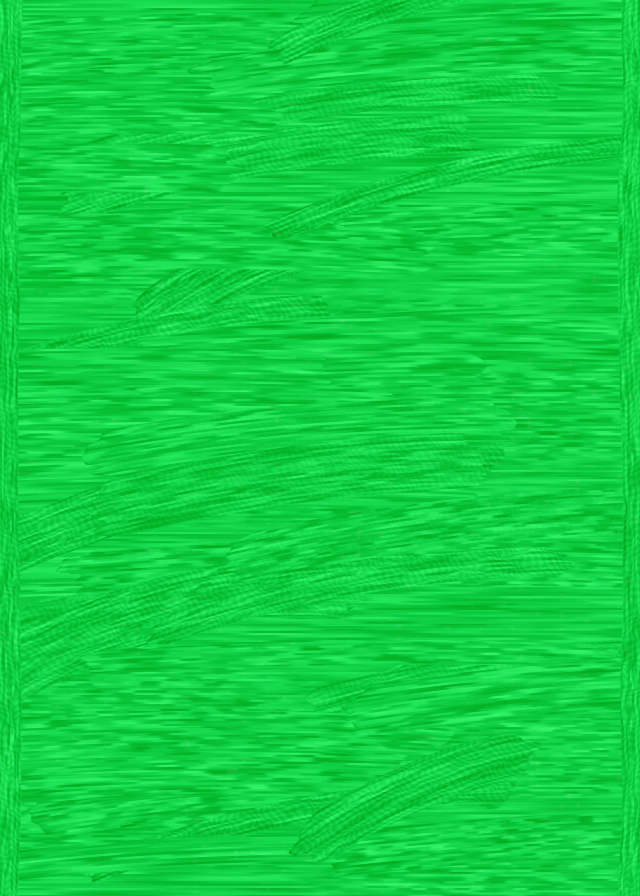
Write a WebGL 2 fragment shader that draws this texture.

```glsl
#version 300 es
precision highp float;
// Thick green paint: layered, gently rising brush strokes with fine bristle streaks.
uniform vec2 u_resolution;
out vec4 fragColor;

const int STROKE_COUNT = 46;
const float MEAN_GREEN = 0.816;
const float CONTRAST = 0.33;

float hash(vec2 p) {
    vec3 q = fract(vec3(p.xyx) * 0.1031);
    q += dot(q, q.yzx + 33.33);
    return fract((q.x + q.y) * q.z);
}

float noise(vec2 p) {
    vec2 cell = floor(p);
    vec2 f = fract(p);
    f = f * f * (3.0 - 2.0 * f);
    float low = mix(hash(cell), hash(cell + vec2(1.0, 0.0)), f.x);
    float high = mix(hash(cell + vec2(0.0, 1.0)), hash(cell + vec2(1.0)), f.x);
    return mix(low, high, f.y);
}

vec2 rotate(vec2 p, float angle) {
    float c = cos(angle), s = sin(angle);
    return vec2(c * p.x + s * p.y, c * p.y - s * p.x);
}

// One row of dashes, each row shifted and stretched on its own.
float dashRow(float x, float row) {
    float stretch = mix(0.6, 1.6, hash(vec2(row, 5.3)));
    float place = x * stretch + 90.0 * hash(vec2(row, 2.1));
    float index = floor(place);
    float blend = smoothstep(0.25, 0.75, fract(place));
    return mix(hash(vec2(index, row)), hash(vec2(index + 1.0, row)), blend);
}

// Crisp dashes stacked in thin rows.
float dashes(vec2 p) {
    float row = floor(p.y);
    float blend = smoothstep(0.25, 0.75, fract(p.y));
    return mix(dashRow(p.x, row), dashRow(p.x, row + 1.0), blend);
}

// Signed streak height around zero; x runs along the stroke, y across it.
float bristles(vec2 p, float density, float seed) {
    vec2 q = p + vec2(7.0 + seed * 3.7, 5.0 + seed * 1.3);
    float fine = dashes(q * vec2(density, 390.0));
    float medium = dashes(q * vec2(density * 0.6, 215.0) + 19.0);
    float broad = noise(q * vec2(5.0, 60.0) + 43.0);
    return fine * 0.58 + medium * 0.3 + broad * 0.09 - 0.485;
}

// Slanted notches that give steep strokes a ropy surface.
float ropeRipple(vec2 p, float seed) {
    float wobble = noise(p * vec2(60.0, 150.0) + seed * 11.0);
    float notch = sin(6.2832 * (p.x * 130.0 + p.y * 75.0 + wobble * 1.6));
    float furrow = sin(6.2832 * (p.y * 165.0 + wobble * 0.9));
    return notch * 0.08 + furrow * 0.11;
}

// Distance to a bowed bar with rounded, ragged ends.
float strokeDistance(vec2 p, float halfLength, float halfWidth, float seed) {
    float fray = (noise(vec2(p.y * 160.0, seed * 9.1)) - 0.5) * 0.03;
    float overrun = max(abs(p.x) + fray - halfLength, 0.0);
    return length(vec2(overrun, p.y)) - halfWidth;
}

float cover(float distance, float pixel) {
    return 1.0 - smoothstep(-pixel, pixel, distance);
}

// Horizontal ground alternating between smooth and broken bands.
float groundTone(vec2 p) {
    float rough = smoothstep(0.35, 0.65, noise(vec2(p.x * 1.5, p.y * 13.0)));
    return mix(bristles(p, 14.0, 1.0) * 0.9, bristles(p, 40.0, 2.0), rough);
}

float addStroke(float tone, vec2 p, float aspect, float pixel, float id) {
    float steep = pow(hash(vec2(id, 4.2)), 4.0);
    float angle = 0.01 + 0.5 * steep;
    float halfLength = mix(0.3, 0.11, steep) * mix(0.6, 1.2, hash(vec2(id, 8.5)));
    float halfWidth = mix(0.012, 0.032, hash(vec2(id, 2.9)));
    float row = fract(id * 0.618 + 0.05 * hash(vec2(id, 6.1)));
    vec2 centre = vec2(aspect * hash(vec2(id, 1.7)), row);
    vec2 local = rotate(p - centre, angle);
    local.y += local.x * local.x * mix(0.08, 0.9, steep);
    float d = strokeDistance(local, halfLength, halfWidth, id);
    float density = mix(16.0, 48.0, hash(vec2(id, 3.3)));
    float roped = smoothstep(0.04, 0.4, steep);
    float paint = bristles(local, density, id) * mix(1.0, 0.75, roped);
    paint += roped * (ropeRipple(local, id) - 0.03);
    // Dark crease where the brush first touched down.
    float crease = 1.0 - smoothstep(0.0, 0.003, abs(d + 0.001));
    paint -= crease * 0.13 * smoothstep(0.0, -halfLength, local.x);
    return mix(tone, paint, cover(d, pixel));
}

// Narrow upright strokes along both sides.
float addBorder(float tone, vec2 p, float aspect, float pixel) {
    float side = min(p.x, aspect - p.x);
    float seed = p.x < aspect * 0.5 ? 3.0 : 8.0;
    float wave = 0.007 * (noise(vec2(p.y * 9.0, seed)) - 0.5);
    vec2 local = vec2(p.y, side + wave);
    float paint = bristles(local, 50.0, seed) * 0.65 + ropeRipple(local, seed) - 0.03;
    return mix(tone, paint, cover(local.y - 0.022, pixel));
}

vec3 paintColour(float green) {
    float x = (green - 0.82) / 0.11;
    float red = 0.062 + 0.075 * x + 0.033 * x * x;
    return clamp(vec3(red, green, green - 0.548), 0.0, 1.0);
}

void main() {
    vec2 p = gl_FragCoord.xy / u_resolution.y;
    float aspect = u_resolution.x / u_resolution.y;
    float pixel = 1.0 / u_resolution.y;
    float tone = groundTone(p);
    for (int i = 0; i < STROKE_COUNT; i++) {
        tone = addStroke(tone, p, aspect, pixel, float(i) + 1.0);
    }
    tone = addBorder(tone, p, aspect, pixel);
    float green = clamp(MEAN_GREEN + CONTRAST * tone, 0.64, 0.95);
    // Sparse, slightly greyer flecks.
    float fleck = smoothstep(0.83, 0.95, noise(p * vec2(110.0, 360.0) + 71.0));
    fragColor = vec4(paintColour(green) + fleck * vec3(0.07, 0.0, 0.05), 1.0);
}
```
